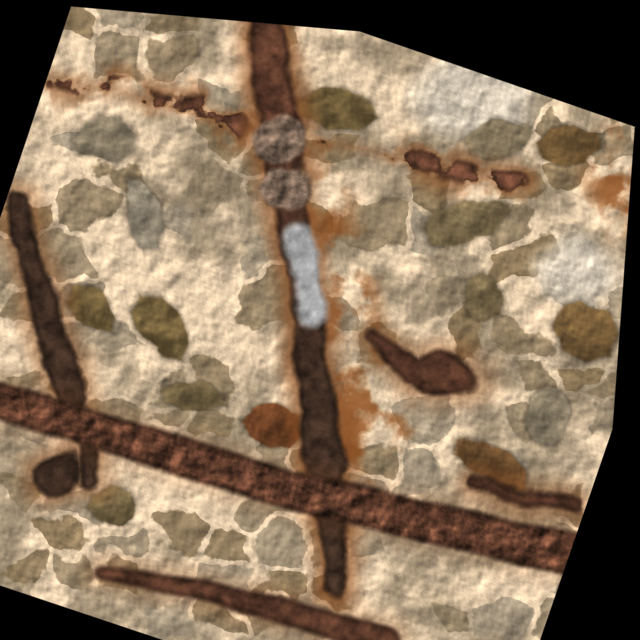
Write a WebGL 1 fragment shader that draws this texture.

```glsl
precision highp float;
uniform vec2 u_resolution;

float hash(vec2 p) {
  return fract(sin(dot(p, vec2(127.1, 311.7))) * 43758.5);
}

float noise(vec2 p) {
  vec2 i = floor(p), f = fract(p);
  f *= f * (3. - 2. * f);
  return mix(mix(hash(i), hash(i + vec2(1, 0)), f.x),
             mix(hash(i + vec2(0, 1)), hash(i + 1.), f.x), f.y);
}

float fbm(vec2 p) {
  float sum = 0., amp = .5;
  for (int i = 0; i < 5; i++) {
    sum += amp * noise(p);
    p = mat2(1.6, 1.2, -1.2, 1.6) * p + 3.7;
    amp *= .5;
  }
  return sum;
}

// Positive to the right of the line from a to b
float inside(vec2 p, vec2 a, vec2 b) {
  vec2 d = normalize(b - a);
  return dot(p - a, vec2(d.y, -d.x));
}

// Distance to a tapered segment
float taper(vec2 p, vec2 a, vec2 b, float ra, float rb) {
  vec2 d = b - a;
  float t = clamp(dot(p - a, d) / dot(d, d), 0., 1.);
  return length(p - a - d * t) - mix(ra, rb, t);
}

float blob(vec2 p, vec2 center, vec2 size) {
  return (length((p - center) / size) - 1.) * min(size.x, size.y);
}

float cover(float d, float blur) {
  return 1. - smoothstep(-blur, blur, d);
}

// Cell hash and distance to the cell border
vec2 cells(vec2 p) {
  float near = 9., next = 9., id = 0.;
  for (int k = 0; k < 9; k++) {
    float row = floor((float(k) + .5) / 3.);
    vec2 c = floor(p) + vec2(float(k) - 3. * row, row) - 1.;
    float d = length(c + .15 + .7 * vec2(hash(c), hash(c + 17.)) - p);
    if (d < near) { next = near; near = d; id = hash(c + 5.); }
    else next = min(next, d);
  }
  return vec2(id, next - near);
}

// Angular stone: box is center and size, tone runs grey, olive, rusty
vec3 stone(vec3 col, vec2 p, vec4 box, float angle, float tone) {
  float c = cos(angle), s = sin(angle);
  vec2 q = mat2(c, -s, s, c) * (p - box.xy) / box.zw;
  vec2 a = abs(q + .12 * q.yx);
  float d = max(max(a.x, a.y), .72 * (a.x + a.y)) - .95;
  vec3 tint = mix(vec3(.52, .48, .41), vec3(.42, .35, .22), min(tone * 2., 1.));
  tint = mix(tint, vec3(.42, .23, .13), max(tone * 2. - 1., 0.));
  tint *= .78 + .45 * noise(p * 45.) + .1 * q.y;
  return mix(col * (1. - .3 * cover(d - .1, .15)), tint, cover(d, .08));
}

// Corroded metal with a stained rim
vec3 rust(vec3 col, float d, vec3 tint, float grain, float stain) {
  col = mix(col, vec3(.53, .3, .14), stain * cover(d - .014, .025));
  tint *= (.45 + 1.1 * grain) * (1. - .35 * smoothstep(-.014, 0., d));
  return mix(col, tint, cover(d, .006));
}

void main() {
  vec2 uv = gl_FragCoord.xy / u_resolution;
  vec2 warp = vec2(fbm(uv * 16.), fbm(uv * 16. + 9.)) - .48;
  vec2 p = uv + .032 * warp, q = uv + .008 * warp;
  float grain = fbm(uv * 65.);
  float relief = fbm(uv * 38.) - fbm(uv * 38. + vec2(-.16, .2));

  // Mortar and scattered aggregate
  vec3 col = mix(vec3(.62, .55, .45), vec3(.9, .8, .67), smoothstep(.3, .58, fbm(uv * 13. + 4.)));
  vec2 cell = cells(p * vec2(13, 16) + .6 * warp);
  vec3 chip = mix(vec3(.6, .55, .47), vec3(.47, .39, .27), fract(cell.x * 7.3));
  col = mix(col, chip, .8 * step(.56, cell.x) * smoothstep(.08, .2, cell.y));
  float pale = min(blob(p, vec2(.74, .85), vec2(.09, .065)), blob(p, vec2(.9, .575), vec2(.06, .05)));
  col = mix(col, vec3(.82, .77, .69), cover(pale, .02));

  // Large stones
  col = stone(col, p, vec4(.525, .831, .062, .03), 0., .5);
  col = stone(col, p, vec4(.89, .772, .05, .028), .2, .6);
  col = stone(col, p, vec4(.78, .79, .05, .028), .4, .2);
  col = stone(col, p, vec4(.165, .785, .046, .04), .5, .1);
  col = stone(col, p, vec4(.225, .665, .028, .06), .2, 0.);
  col = stone(col, p, vec4(.725, .655, .065, .033), .4, .35);
  col = stone(col, p, vec4(.76, .535, .036, .035), -.4, .35);
  col = stone(col, p, vec4(.912, .483, .047, .045), .3, .6);
  col = stone(col, p, vec4(.25, .487, .053, .032), -.7, .5);
  col = stone(col, p, vec4(.143, .518, .046, .026), -.5, .5);
  col = stone(col, p, vec4(.3, .382, .055, .022), 0., .4);
  col = stone(col, p, vec4(.427, .336, .044, .033), .1, .9);
  col = stone(col, p, vec4(.768, .277, .06, .028), -.4, .7);
  col = stone(col, p, vec4(.853, .35, .036, .042), -.3, .1);
  col = stone(col, p, vec4(.176, .21, .035, .028), .5, .4);
  col *= .86 + .3 * grain + 1.1 * relief;

  // Loose stains
  float stain = smoothstep(.38, .6, fbm(uv * 20. + 2.));
  float seep = min(taper(p, vec2(.51, .7), vec2(.59, .3), .03, .06), blob(p, vec2(.98, .72), vec2(.06, .09)));
  col = mix(col, vec3(.54, .29, .11), .8 * stain * cover(seep, .03));

  // Corroded bars
  vec3 brown = vec3(.36, .23, .17), dark = vec3(.25, .18, .14);
  float d = min(taper(p, vec2(.07, .885), vec2(.37, .81), .018, .02), taper(p, vec2(.5, .785), vec2(.8, .715), .014, .02));
  col = rust(col, d + .03 * (1. - stain), brown * 1.2, grain, .7);
  d = min(taper(p, vec2(.026, .68), vec2(.11, .38), .018, .027), taper(p, vec2(.11, .38), vec2(.145, .25), .025, .013));
  col = rust(col, min(d, blob(p, vec2(.092, .26), vec2(.038, .034))), dark, grain, .55);
  d = taper(p, vec2(.415, .98), vec2(.438, .79), .025, .032);
  d = min(d, taper(p, vec2(.438, .79), vec2(.485, .48), .03, .022));
  d = min(d, taper(p, vec2(.485, .48), vec2(.51, .28), .023, .038));
  d = min(d, taper(p, vec2(.51, .28), vec2(.523, .085), .025, .017));
  col = rust(col, d, mix(dark, brown, smoothstep(.4, .85, uv.y)), grain, .8);
  d = min(taper(p, vec2(.58, .48), vec2(.65, .42), .01, .023), blob(p, vec2(.695, .415), vec2(.055, .04)));
  d = min(d, taper(p, vec2(.74, .245), vec2(.9, .21), .01, .012));
  col = rust(col, d, brown * .9, grain, .5);

  // Pale deposit and flaking crust
  d = taper(p, vec2(.468, .625), vec2(.486, .51), .024, .019);
  col = mix(col, vec3(.67) * (.7 + .6 * grain), cover(d, .009));
  d = min(blob(p, vec2(.437, .785), vec2(.04)), blob(p, vec2(.45, .705), vec2(.042, .034)));
  col = mix(col, vec3(.47, .39, .33) * (.6 + .8 * grain + 2. * relief), cover(d, .005));

  // Long front bars
  d = min(taper(q, vec2(-.02, .38), vec2(.45, .235), .028, .031), taper(q, vec2(.45, .235), vec2(.92, .128), .031, .034));
  col = rust(col, d, brown * (1. + 2.5 * relief), grain, .2);
  d = min(taper(q, vec2(.16, .105), vec2(.33, .075), .011, .017), taper(q, vec2(.33, .075), vec2(.6, 0), .017, .024));
  col = rust(col, d, brown, grain, .3);

  // Slanted outline on black
  vec2 top = vec2(.562, .951), corner = vec2(.992, .802), side = vec2(.957, .329), peak = vec2(.111, .99);
  d = min(inside(uv, peak, top), inside(uv, top, corner));
  d = min(d, min(inside(uv, corner, side), inside(uv, side, vec2(.844, 0))));
  d = min(d, min(inside(uv, vec2(.254, 0), vec2(0, .085)), inside(uv, vec2(0, .659), peak)));
  gl_FragColor = vec4(clamp(col, 0., 1.) * smoothstep(-.0015, .0015, d), 1);
}
```
